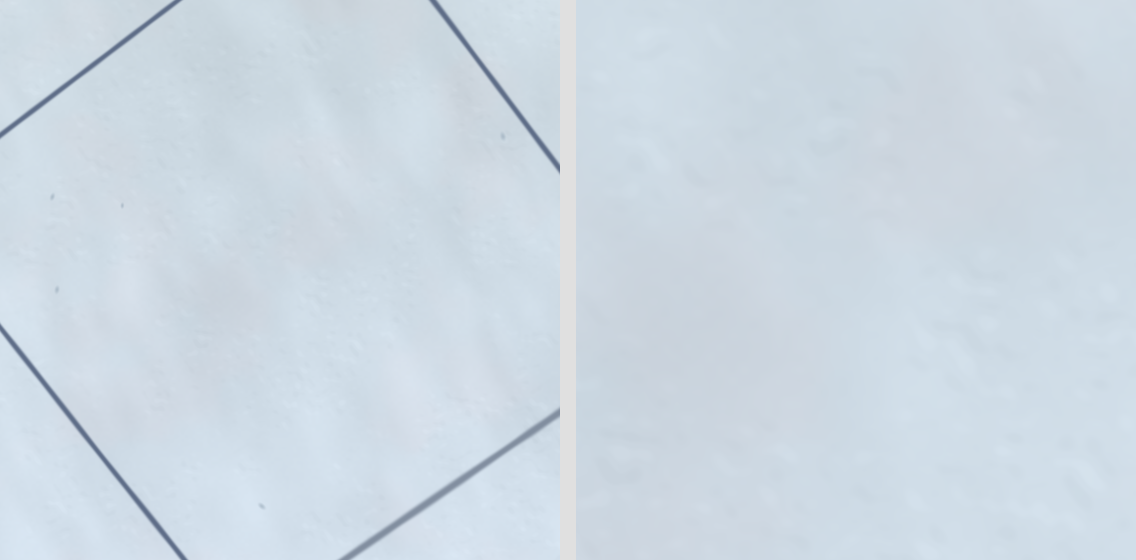
Left, the full canvas; right, a detail of the centre.
A Shadertoy shader for this texture:

```glsl
// Pale blue-grey square floor tiles laid on the diagonal, one tile filling the view.
// Two pencils of nearly parallel lines give tile coordinates whose whole numbers
// are thin soft joints; streaked noise, sparse flecks and dents mottle the surface.

const vec3 PALE_BLUE  = vec3(0.834, 0.886, 0.927);
const vec3 DULL_GREY  = vec3(0.776, 0.826, 0.864);
const vec3 WARM_TINT  = vec3(0.010, -0.004, -0.006);
const vec3 JOINT_NAVY = vec3(0.33, 0.39, 0.50);
const vec3 JOINT_WORN = vec3(0.48, 0.53, 0.60);
const vec3 FLECK_GREY = vec3(0.60, 0.67, 0.73);

float hash(vec2 p) {
    return fract(sin(dot(p, vec2(127.1, 311.7))) * 43758.5453);
}

float noise(vec2 p) {
    vec2 i = floor(p), f = fract(p);
    f = f * f * (3.0 - 2.0 * f);
    float low  = mix(hash(i), hash(i + vec2(1, 0)), f.x);
    float high = mix(hash(i + vec2(0, 1)), hash(i + vec2(1, 1)), f.x);
    return mix(low, high, f.y);
}

float fbm(vec2 p) {
    float sum = 0.0, amp = 0.5;
    for (int i = 0; i < 4; i++) {
        sum += amp * noise(p);
        p = mat2(1.6, 1.2, -1.2, 1.6) * p + 7.3;
        amp *= 0.5;
    }
    return sum / 0.9375;
}

vec2 rotate(vec2 p, float angle) {
    float c = cos(angle), s = sin(angle);
    return vec2(c * p.x - s * p.y, s * p.x + c * p.y);
}

// Signed distance to the line from a to b, positive on its left
float lineSide(vec2 p, vec2 a, vec2 b) {
    vec2 d = normalize(b - a);
    return dot(p - a, vec2(-d.y, d.x));
}

// x: coordinate that is 0 on the near joint and 1 on the far one; y: tile span
vec2 tileAxis(float nearSide, float farSide) {
    float span = nearSide - farSide;
    return vec2(nearSide / span, span);
}

float jointDistance(vec2 axis) {
    return abs(axis.x - round(axis.x)) * axis.y;
}

// Flat-bottomed bell profile, dark in the middle and blurred at both edges
float jointMask(float dist, float width, float pixel) {
    float t = dist / max(width, pixel);
    return exp(-t * t * t);
}

// Cloudy mottling with soft streaks leaning down to the right
vec3 tileSurface(vec2 p) {
    vec2 along = rotate(p, -0.45) + 0.03 * noise(p * 9.0);
    float cloud  = fbm(p * 4.0 + 4.0);
    float streak = noise(along * vec2(16.0, 5.0) + 11.0);
    float ripple = noise(along * vec2(32.0, 12.0) + 23.0);
    float shade = 0.36 + 1.25 * (cloud - 0.5) + 0.50 * (streak - 0.5) + 0.34 * (ripple - 0.5);
    shade += 0.32 * (p.y - p.x * 0.5 - 0.25);
    vec3 colour = mix(PALE_BLUE, DULL_GREY, clamp(shade, -0.2, 1.2));
    colour += WARM_TINT * smoothstep(0.5, 0.75, fbm(p * 7.0 + 31.0));
    colour.b += 0.014 * (0.5 - p.y);
    return colour;
}

// Sparse tiny dents lit from one side: only the steepest slopes show
float dentRelief(vec2 p, float scale) {
    vec2 q = rotate(p, -0.6) * scale;
    float slope = noise(q) - noise(q + vec2(0.5, 0.35));
    return sign(slope) * smoothstep(0.12, 0.5, abs(slope));
}

// One small elongated fleck in a few cells of a coarse grid
float fleckMask(vec2 p, float cells, float chance, float pixel) {
    vec2 id = floor(p * cells);
    vec2 centre = (id + 0.25 + 0.5 * vec2(hash(id + 3.1), hash(id + 8.7))) / cells;
    vec2 q = rotate(p - centre, 1.5 * hash(id + 5.9) - 0.9);
    float radius = mix(0.004, 0.010, hash(id + 1.7));
    float dist = length(q * vec2(1.7, 1.0));
    float present = step(hash(id + 12.4), chance);
    return present * (1.0 - smoothstep(0.0, radius + pixel, dist));
}

void mainImage(out vec4 fragColor, in vec2 fragCoord) {
    vec2 p = fragCoord / iResolution.xy;
    float pixel = 1.0 / iResolution.y;

    // Tile coordinates, with a slight waver in the joints
    vec2 q = p + 0.002 * (noise(p * 5.0) - 0.5);
    vec2 u = tileAxis(lineSide(q, vec2(0.0, 0.414), vec2(0.329, 0.0)),
                      lineSide(q, vec2(0.771, 1.0), vec2(1.0, 0.697)));
    vec2 v = tileAxis(lineSide(q, vec2(0.615, 0.0), vec2(1.0, 0.264)),
                      lineSide(q, vec2(0.0, 0.758), vec2(0.319, 1.0)));

    // Surface, flecks, dents and fine grain
    vec3 colour = tileSurface(p);
    colour = mix(colour, FLECK_GREY, 0.6 * fleckMask(p, 7.0, 0.10, pixel));
    colour += 0.013 * dentRelief(p, 85.0) * smoothstep(0.35, 0.7, noise(p * 18.0));
    colour += 0.006 * (noise(p * 150.0) - 0.5);

    // Joints: the lower one is wider and paler from wear
    float wear = 1.0 - clamp(v.x, 0.0, 1.0);
    float uneven = 0.88 + 0.24 * noise(p * 22.0);
    float jointU = jointMask(jointDistance(u), 0.0052 * uneven, pixel);
    float jointV = jointMask(jointDistance(v), mix(0.0050, 0.0068, wear) * uneven, pixel);
    colour = mix(colour, JOINT_NAVY, 0.92 * jointU);
    colour = mix(colour, mix(JOINT_NAVY, JOINT_WORN, wear), 0.92 * jointV);

    fragColor = vec4(clamp(colour, 0.0, 1.0), 1.0);
}
```
